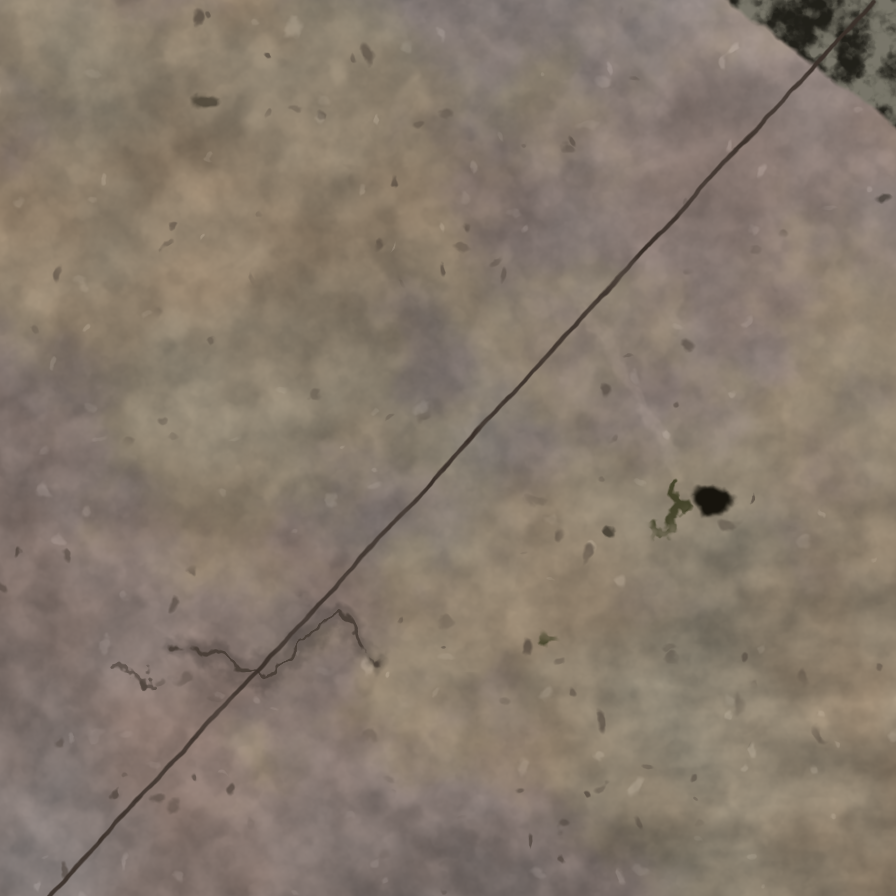
Reproduce this texture procedurally as a three.js fragment shader.

```glsl
// Weathered concrete slab: mottled stains, pits, a diagonal joint, mossy cracks and a gravel corner.
varying vec2 vUv;

const vec3 GREY = vec3(0.522, 0.470, 0.449);
const vec3 OLIVE = vec3(0.512, 0.464, 0.396);
const vec3 PIT = vec3(0.27, 0.23, 0.20);
const vec3 HOLE = vec3(0.09, 0.08, 0.05);
const vec3 JOINT = vec3(0.23, 0.19, 0.165);
const vec3 MOSS = vec3(0.22, 0.225, 0.12);
const vec3 GRAVEL_DARK = vec3(0.13, 0.125, 0.10);
const vec3 GRAVEL_LIGHT = vec3(0.47, 0.46, 0.41);

const vec2 JOINT_START = vec2(0.055, 0.0);
const vec2 JOINT_END = vec2(0.975, 0.998);
const float JOINT_WIDTH = 0.0036;
const vec2 EDGE_NORMAL = vec2(0.601, 0.799);
const float EDGE_OFFSET = 1.286;
const vec2 MAIN_HOLE = vec2(0.794, 0.437);
const float MAIN_HOLE_RADIUS = 0.018;
const float CELL_SOFTNESS = 5.0;

vec2 hash2(vec2 p) {
  vec3 q = fract(p.xyx * vec3(0.1031, 0.1030, 0.0973));
  q += dot(q, q.yzx + 33.33);
  return fract((q.xx + q.yz) * q.zy);
}

// Cellular noise: random cell values blended by distance to the cell points
float softCells(vec2 p) {
  vec2 cell = floor(p);
  float sum = 0.0, total = 0.0;
  for (int y = -1; y <= 1; y++) {
    for (int x = -1; x <= 1; x++) {
      vec2 c = cell + vec2(float(x), float(y));
      vec2 d = c + hash2(c) - p;
      float w = exp(-CELL_SOFTNESS * dot(d, d));
      sum += w * hash2(c + 57.0).x;
      total += w;
    }
  }
  return sum / total;
}

// Layered cells, centred on zero
float clouds(vec2 p) {
  float sum = 0.0, gain = 0.5;
  for (int i = 0; i < 4; i++) {
    sum += gain * (softCells(p + 100.0) - 0.5);
    p = mat2(1.6, 1.2, -1.2, 1.6) * p + 13.7;
    gain *= 0.5;
  }
  return sum;
}

// Scattered spots of random size, stretch and depth
float spots(vec2 p, float density, float radius) {
  vec2 cell = floor(p);
  float mask = 0.0;
  for (int y = -1; y <= 1; y++) {
    for (int x = -1; x <= 1; x++) {
      vec2 c = cell + vec2(float(x), float(y));
      vec2 h = hash2(c + 211.0);
      vec2 d = (c + hash2(c + 300.0) - p) * mix(vec2(0.7, 1.4), vec2(1.4, 0.7), h.y);
      float r = radius * (0.4 + 0.6 * hash2(c + 401.0).x);
      float spot = 1.0 - smoothstep(0.45 * r, 1.2 * r, length(d));
      mask = max(mask, spot * step(h.x, density) * (0.45 + 0.55 * h.y));
    }
  }
  return mask;
}

float segment(vec2 p, vec2 a, vec2 b) {
  vec2 pa = p - a, ba = b - a;
  return length(pa - ba * clamp(dot(pa, ba) / dot(ba, ba), 0.0, 1.0));
}

float stroke(float d, float width) {
  return 1.0 - smoothstep(0.3 * width, width, d);
}

float glow(vec2 p, vec2 centre, float size) {
  vec2 d = (p - centre) / size;
  return exp(-dot(d, d));
}

void main() {
  vec2 uv = vUv;
  float broad = clouds(uv * 3.0);
  float mid = clouds(uv * 10.0 + 5.0);
  float fine = clouds(uv * 32.0 + 9.0);
  vec2 warp = vec2(clouds(uv * 28.0 + 21.0), clouds(uv * 28.0 + 43.0));
  vec2 rough = uv + 0.03 * warp;

  // Stains and mottling
  float lowerRight = glow(uv, vec2(0.86, 0.18), 0.32);
  float olive = glow(uv, vec2(0.27, 0.72), 0.33) + lowerRight + 1.6 * broad + 1.2 * mid;
  vec3 color = mix(GREY, OLIVE, smoothstep(0.15, 0.85, olive));
  float streaks = clouds(uv * vec2(7.0, 22.0) + 71.0) * lowerRight;
  color *= 1.0 + 0.27 * broad + 0.33 * mid + 0.34 * fine + 0.4 * streaks;
  color += clouds(uv * 6.0 + 31.0) * vec3(0.07, 0.0, -0.04);

  // Pale flecks and dark pits
  color += 0.07 * spots(rough * 24.0 + 3.0, 0.16, 0.2);
  float cluster = smoothstep(-0.12, 0.15, mid - 0.5 * broad);
  color = mix(color, PIT, 0.62 * cluster * spots(rough * 30.0, 0.17, 0.26));
  color = mix(color, HOLE, 0.75 * spots(rough * 9.0 + 17.0, 0.09, 0.09));

  // Faint seam, then the broken mossy crack below it
  float seam = segment(rough, vec2(0.76, 0.46), vec2(0.66, 0.65));
  color *= 1.0 + 0.07 * stroke(seam, 0.012);
  float mossLine = segment(uv + 0.09 * warp, vec2(0.61, 0.285), vec2(0.76, 0.44));
  float mossGaps = smoothstep(-0.08, 0.1, clouds(uv * 17.0 + 83.0));
  color = mix(color, MOSS, 0.85 * mossGaps * stroke(mossLine, 0.011));

  // Chipped crack where the joint has spalled
  vec2 jag = uv + 0.08 * warp;
  float chip = segment(jag, vec2(0.22, 0.273), vec2(0.305, 0.25));
  chip = min(chip, segment(jag, vec2(0.305, 0.25), vec2(0.36, 0.315)));
  chip = min(chip, segment(jag, vec2(0.36, 0.315), vec2(0.395, 0.28)));
  color *= 1.0 - 0.18 * stroke(chip, 0.03);
  color = mix(color, PIT, 0.85 * stroke(chip, 0.009 + 0.02 * mid));
  float hairline = segment(jag, vec2(0.12, 0.255), vec2(0.18, 0.243));
  color = mix(color, PIT, 0.6 * stroke(hairline, 0.005));

  // Main hole
  float hole = length((rough - MAIN_HOLE) * vec2(0.9, 1.1));
  color = mix(color, HOLE, 1.0 - smoothstep(0.7, 1.25, hole / MAIN_HOLE_RADIUS));

  // Gravel beyond the slab edge
  float edge = dot(uv + 0.015 * warp, EDGE_NORMAL) - EDGE_OFFSET;
  color *= 1.0 + 0.06 * smoothstep(-0.12, -0.01, edge);
  float stones = smoothstep(-0.17, 0.2, clouds(uv * 42.0 + 61.0));
  vec3 gravel = mix(GRAVEL_DARK, GRAVEL_LIGHT, stones);
  color = mix(color, gravel, smoothstep(-0.003, 0.004, edge));

  // Diagonal joint
  float joint = segment(uv + 0.006 * warp, JOINT_START, JOINT_END);
  color = mix(color, JOINT, (0.88 + 0.5 * fine) * stroke(joint, JOINT_WIDTH));

  gl_FragColor = vec4(color, 1.0);
}
```
